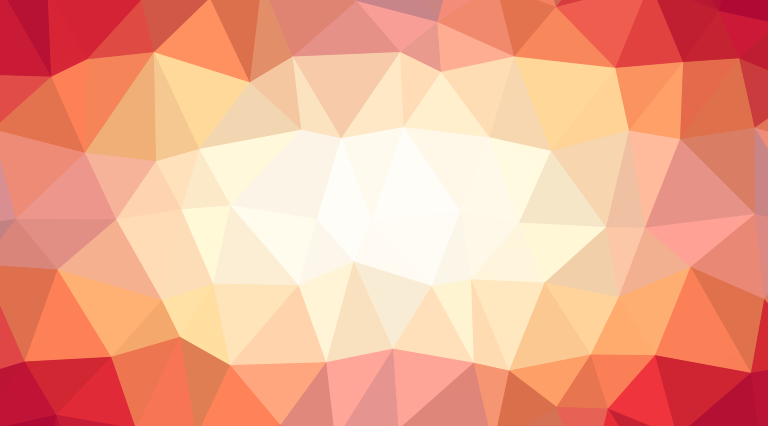
Reproduce this background procedurally as a Shadertoy shader.

```glsl
const vec2 GRID = vec2(11.0, 6.0);
const float JITTER = 0.66;
const float FACET_CONTRAST = 0.085;

const vec3 WHITE = vec3(1.0);
const vec3 IVORY = vec3(1.0, 0.97, 0.90);
const vec3 CREAM = vec3(1.0, 0.93, 0.80);
const vec3 PEACH = vec3(1.0, 0.85, 0.70);
const vec3 SALMON = vec3(1.0, 0.72, 0.63);
const vec3 PINK = vec3(0.94, 0.59, 0.55);
const vec3 MAUVE = vec3(0.82, 0.55, 0.57);
const vec3 YELLOW = vec3(1.0, 0.86, 0.58);
const vec3 ORANGE = vec3(0.99, 0.67, 0.43);
const vec3 EMBER = vec3(0.93, 0.47, 0.32);
const vec3 TAN = vec3(0.83, 0.46, 0.37);
const vec3 RED = vec3(0.87, 0.17, 0.21);
const vec3 CRIMSON = vec3(0.67, 0.04, 0.20);

float hash(vec2 p) {
    return fract(sin(dot(p, vec2(127.1, 311.7))) * 43758.5);
}

vec3 blendTo(vec3 from, vec3 to, float start, float end, float x) {
    return mix(from, to, clamp((x - start) / (end - start), 0.0, 1.0));
}

// Pink ramp along the axes, amber ramp between them, red in the corners
vec3 glowColor(vec2 p) {
    p = clamp(p, -1.0, 1.0);
    float radius = length(p);
    float corner = abs(p.x * p.y);

    vec3 core = blendTo(WHITE, IVORY, 0.06, 0.34, radius);
    core = blendTo(core, CREAM, 0.34, 0.48, radius);

    vec3 rosy = blendTo(core, PEACH, 0.48, 0.60, radius);
    rosy = blendTo(rosy, SALMON, 0.60, 0.70, radius);
    rosy = blendTo(rosy, PINK, 0.70, 0.82, radius);
    rosy = blendTo(rosy, MAUVE, 0.84, 1.02, radius);

    vec3 amber = blendTo(core, YELLOW, 0.48, 0.68, radius);
    amber = blendTo(amber, ORANGE, 0.70, 0.83, radius);
    amber = blendTo(amber, EMBER, 0.83, 0.95, radius);
    amber = blendTo(amber, TAN, 1.03, 1.13, radius);

    vec3 color = mix(rosy, amber, smoothstep(0.07, 0.34, corner));
    color = blendTo(color, RED, 0.47, 0.61, corner);
    return blendTo(color, CRIMSON, 0.62, 0.92, corner);
}

// Jittered mesh vertex; odd rows are shifted by half a cell
vec2 meshVertex(vec2 id) {
    vec2 jitter = vec2(hash(id), hash(id + 47.3)) - 0.5;
    return id + vec2(0.5 * mod(id.y, 2.0), 0.0) + JITTER * jitter;
}

float cross2(vec2 a, vec2 b) {
    return a.x * b.y - a.y * b.x;
}

float edgeDistance(vec2 p, vec2 a, vec2 b) {
    return cross2(b - a, p - a) / length(b - a);
}

// Positive inside the triangle
float triangleDistance(vec2 p, vec2 a, vec2 b, vec2 c) {
    float winding = sign(cross2(b - a, c - a));
    return min(winding * edgeDistance(p, a, b),
           min(winding * edgeDistance(p, b, c), winding * edgeDistance(p, c, a)));
}

// Flat facet colour, premultiplied by its smooth coverage
vec4 facet(vec2 p, vec2 a, vec2 b, vec2 c, float pixel) {
    float coverage = smoothstep(-0.6 * pixel, 0.6 * pixel, triangleDistance(p, a, b, c));
    if (coverage <= 0.0) return vec4(0.0);
    vec2 center = (a + b + c) / 3.0;
    vec2 place = 2.0 * center / GRID - 1.0;
    float contrast = FACET_CONTRAST * smoothstep(0.1, 0.8, length(place));
    vec3 color = glowColor(place) * (1.0 + contrast * (hash(center) - 0.5) * 2.0);
    return vec4(min(color, 1.0), 1.0) * coverage;
}

void mainImage(out vec4 fragColor, in vec2 fragCoord) {
    vec2 uv = fragCoord / iResolution.xy;
    vec2 p = uv * GRID;
    float pixel = GRID.y / iResolution.y;
    vec4 sum = vec4(glowColor(2.0 * uv - 1.0), 1.0) * 0.001;

    // Split every nearby cell along its shorter diagonal
    for (int y = -1; y <= 1; y++) {
        for (int x = -2; x <= 1; x++) {
            vec2 id = floor(p) + vec2(x, y);
            vec2 a = meshVertex(id);
            vec2 b = meshVertex(id + vec2(1.0, 0.0));
            vec2 c = meshVertex(id + vec2(1.0, 1.0));
            vec2 d = meshVertex(id + vec2(0.0, 1.0));
            if (distance(a, c) < distance(b, d)) {
                sum += facet(p, a, b, c, pixel) + facet(p, a, c, d, pixel);
            } else {
                sum += facet(p, a, b, d, pixel) + facet(p, b, c, d, pixel);
            }
        }
    }
    fragColor = vec4(sum.rgb / sum.a, 1.0);
}
```
